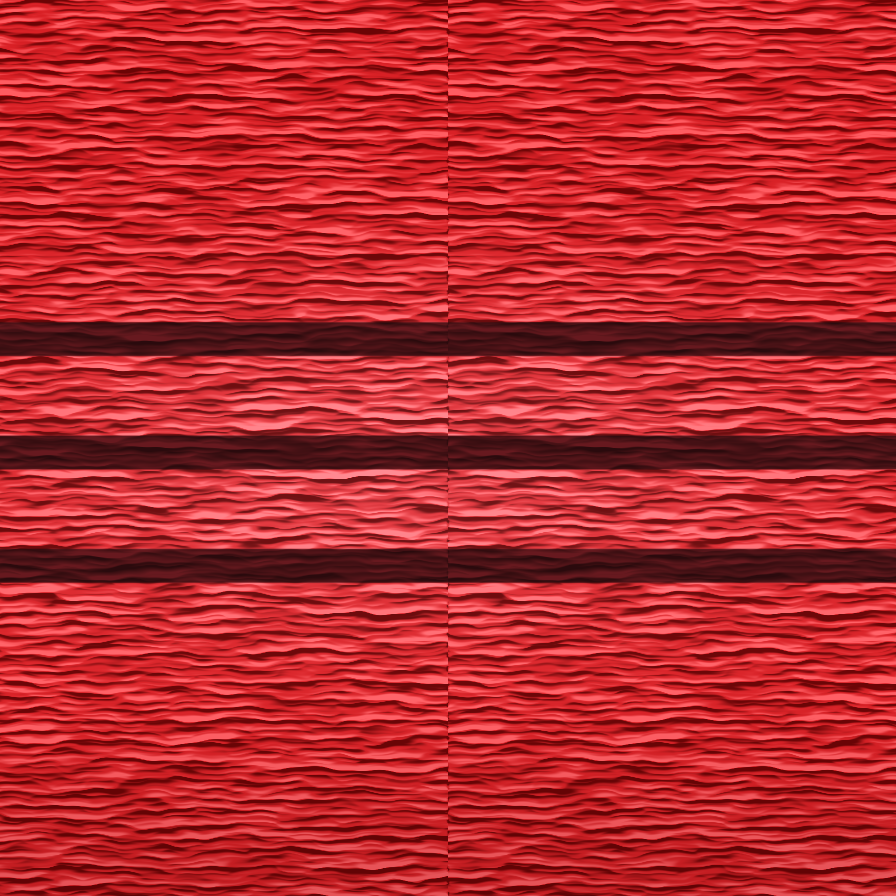
A Shadertoy shader for this texture:

```glsl
// Red ribbed fabric with three dark horizontal bands and a soft pink glow.
// Stretched cellular noise gives each thread a lit lower edge and a dark
// groove; the weave repeats in two panels that meet at a central seam.

const float PANEL_WIDTH   = 0.5;
const vec2  COARSE_CELLS  = vec2(15.0, 92.0);   // threads per canvas
const vec2  FINE_CELLS    = vec2(32.0, 158.0);
const float COARSE_WEIGHT = 1.25;
const float FINE_WEIGHT   = 0.65;
const float CELL_SHARPNESS = 9.0;

const float BAND_CENTER  = 0.495;
const float BAND_SPACING = 0.1265;
const float BAND_HALF    = 0.0189;

const vec3 GROOVE_RED = vec3(0.42, 0.015, 0.02);
const vec3 THREAD_RED = vec3(0.85, 0.125, 0.145);
const vec3 LIT_RED    = vec3(1.00, 0.36, 0.38);
const vec3 BAND_COLOR = vec3(0.285, 0.070, 0.085);
const vec3 GLOW_COLOR = vec3(0.06, 0.16, 0.17);

const vec2  GLOW_CENTER = vec2(0.46, 0.48);
const vec2  GLOW_RADIUS = vec2(0.52, 0.20);

vec3 hash3(vec2 cell) {
    vec3 q = vec3(dot(cell, vec2(127.1, 311.7)),
                  dot(cell, vec2(269.5, 183.3)),
                  dot(cell, vec2(419.2, 371.9)));
    return fract(sin(q) * 43758.55);
}

// Smoothly blended signed height across the nearest stretched cells.
float threadRelief(vec2 p) {
    vec2 base = floor(p);
    float total = 0.0;
    float weights = 0.0001;
    for (int y = -1; y <= 1; y++) {
        for (int x = -1; x <= 1; x++) {
            vec2 cell = base + vec2(x, y);
            vec3 rnd = hash3(cell);
            vec2 offset = p - cell - 0.5 - 0.75 * (rnd.xy - 0.5);
            float w = exp(-CELL_SHARPNESS * dot(offset, offset));
            float strength = mix(0.45, 1.35, rnd.z);
            total += w * (-offset.y * strength + 0.22 * (rnd.z - 0.5));
            weights += w;
        }
    }
    return total / weights;
}

// Slow layered sines bend the threads a little.
float threadBend(vec2 p) {
    return 0.0016 * sin(p.x * 31.0 + p.y * 47.0)
         + 0.0010 * sin(p.x * 83.0 - p.y * 95.0 + 1.7)
         + 0.0005 * sin(p.x * 190.0 + p.y * 130.0);
}

float bandMask(float y, float blur) {
    float row = clamp(round((y - BAND_CENTER) / BAND_SPACING), -1.0, 1.0);
    float dist = abs(y - BAND_CENTER - row * BAND_SPACING) - BAND_HALF;
    return 1.0 - smoothstep(-blur, blur, dist);
}

void mainImage(out vec4 fragColor, in vec2 fragCoord) {
    vec2 uv = fragCoord / iResolution.xy;
    float blur = max(1.0 / iResolution.y, 0.0012);

    // Thread relief, restarted in each panel
    vec2 weave = vec2(mod(uv.x, PANEL_WIDTH), uv.y);
    weave.y += threadBend(weave);
    float relief = COARSE_WEIGHT * threadRelief(weave * COARSE_CELLS)
                 + FINE_WEIGHT * threadRelief(weave * FINE_CELLS + 37.0);

    // Broken dark stitches along the seam
    float seam = 1.0 - smoothstep(0.0, 0.0025, abs(uv.x - PANEL_WIDTH));
    float stitches = smoothstep(0.1, 0.8, sin(uv.y * 410.0 + 2.0 * sin(uv.y * 67.0)));
    relief -= 0.3 * seam * stitches;

    // Red thread shading
    float shade = clamp(relief * 1.65, -1.0, 1.0);
    vec3 color = mix(THREAD_RED, GROOVE_RED, smoothstep(0.0, 0.75, -shade));
    color = mix(color, LIT_RED, smoothstep(0.0, 0.9, shade));

    // Pink center glow and slightly deeper outer ends
    vec2 g = (uv - GLOW_CENTER) / GLOW_RADIUS;
    float glow = exp(-dot(g, g));
    color += GLOW_COLOR * glow * (0.75 + 0.4 * shade);
    color *= 1.0 - 0.10 * smoothstep(0.25, 0.0, uv.y);

    // Dark bands keep a faint trace of the weave
    vec3 bandColor = BAND_COLOR * (1.0 + 0.42 * shade);
    color = mix(color, bandColor, bandMask(uv.y, blur));

    fragColor = vec4(clamp(color, 0.0, 1.0), 1.0);
}
```
